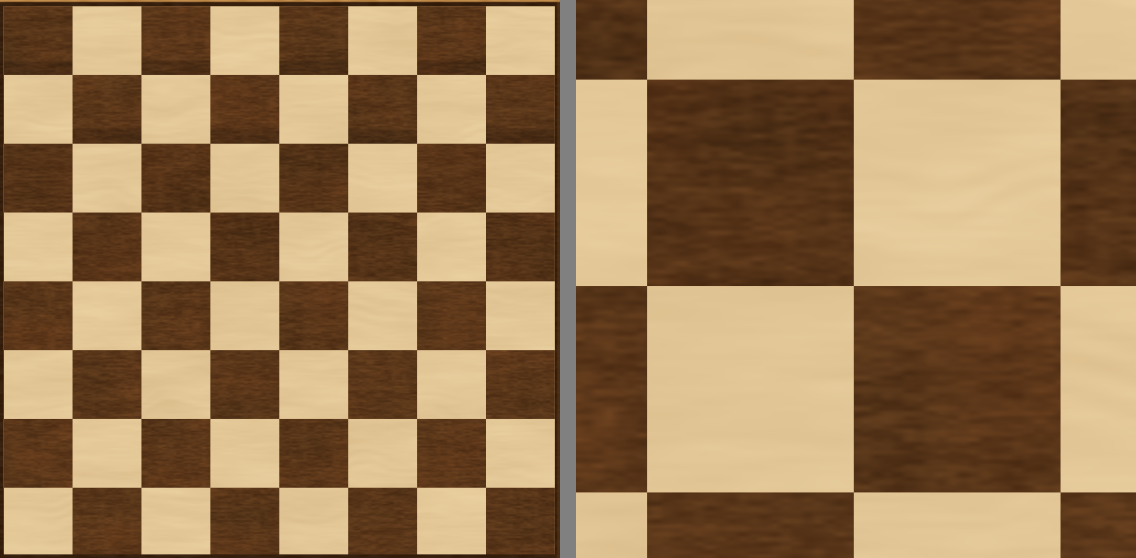
Left: the whole. Right: its middle third, enlarged.
A WebGL 1 fragment shader for this pattern:

```glsl
precision highp float;
// Wooden checkerboard, eight by eight squares of maple and walnut in a thin dark frame.
uniform vec2 u_resolution;

#define CELL vec2(0.12305, 0.1233)
#define BOARD_MIN vec2(0.0065, 0.0065)
#define BOARD_MAX vec2(0.991, 0.989)
#define MAPLE vec3(0.89, 0.78, 0.59)
#define MAPLE_GRAIN vec3(0.045, 0.055, 0.065)
#define WALNUT_DEEP vec3(0.24, 0.13, 0.05)
#define WALNUT_PALE vec3(0.42, 0.26, 0.125)
#define FRAME vec3(0.21, 0.12, 0.045)
#define RIM vec3(0.74, 0.53, 0.28)
#define BAND_SHADE 0.83

float hash(vec2 p) {
  return fract(sin(dot(p, vec2(127.1, 311.7))) * 43758.5453);
}

float noise(vec2 p) {
  vec2 i = floor(p);
  vec2 f = fract(p);
  f = f * f * (3.0 - 2.0 * f);
  return mix(mix(hash(i), hash(i + vec2(1.0, 0.0)), f.x),
             mix(hash(i + vec2(0.0, 1.0)), hash(i + vec2(1.0, 1.0)), f.x), f.y);
}

// Pale wood: soft sheen with faint, gently bending veins.
vec3 maple(vec2 p, vec2 seed) {
  vec2 q = p + seed;
  float bend = noise(q * vec2(1.8, 2.2));
  float sheen = noise(q * vec2(1.3, 4.0) + 7.0) - 0.5;
  float vein = noise(vec2(q.x * 1.4, q.y * 13.0 + bend * 4.0)) - 0.5;
  float fiber = noise(q * vec2(5.0, 32.0)) - 0.5;
  float tone = 0.55 * sheen + 0.45 * vein + 0.25 * fiber;
  return MAPLE + MAPLE_GRAIN * tone + 0.012 * (hash(seed) - 0.5);
}

// Dark wood: dense short horizontal pores over broader streaks.
vec3 walnut(vec2 p, vec2 seed, float row) {
  vec2 q = p + seed;
  float pores = noise(q * vec2(8.0, 34.0)) - 0.5;
  float flecks = noise(q * vec2(19.0, 47.0) + 3.0) - 0.5;
  float streaks = noise(q * vec2(2.0, 12.0) + 11.0) - 0.5;
  float blotch = noise(q * vec2(1.7, 2.3) + 5.0) - 0.5;
  float tone = 0.64 + 0.40 * pores + 0.28 * flecks + 0.24 * streaks + 0.18 * blotch;
  // The third and fourth rows from the top are a little deeper.
  tone -= 0.09 * step(1.5, row) * step(row, 3.5);
  vec3 color = mix(WALNUT_DEEP, WALNUT_PALE, clamp(tone, 0.0, 1.15));
  color += vec3(0.02, -0.004, -0.006) * blotch;
  // A darker plank runs along the foot of the two upper rows.
  float band = smoothstep(0.76, 0.82, p.y) * step(row, 1.5);
  return color * mix(1.0, BAND_SHADE, band);
}

// Alternates between -1 and 1 per cell, smoothed across each boundary.
vec2 alternate(vec2 g, vec2 pixel) {
  vec2 edge = 0.5 - abs(fract(g) - 0.5);
  vec2 parity = 1.0 - 2.0 * mod(floor(g), 2.0);
  return parity * clamp(edge / (0.5 * pixel), 0.0, 1.0);
}

// Frame with a bright rim on top and a dull one on the right.
vec3 frame(vec2 uv, vec2 pixel) {
  float grain = noise(uv * vec2(60.0, 260.0)) - 0.5;
  vec3 color = FRAME + 0.05 * grain;
  float right = smoothstep(0.0, 0.004, uv.x - 0.993);
  color = mix(color, WALNUT_PALE * 0.85, 0.6 * right);
  float top = smoothstep(-pixel.y, pixel.y, uv.y - 0.9965);
  return mix(color, RIM + 0.08 * grain, top);
}

void main() {
  vec2 uv = gl_FragCoord.xy / u_resolution;
  vec2 pixel = 1.0 / u_resolution;

  // Cells are counted from the upper left corner of the board.
  vec2 g = vec2(uv.x - BOARD_MIN.x, BOARD_MAX.y - uv.y) / CELL;
  vec2 cell = clamp(floor(g), 0.0, 7.0);
  vec2 local = g - cell;
  vec2 seed = 40.0 * vec2(hash(cell + 1.3), hash(cell + 8.7));

  vec2 sides = alternate(g, pixel / CELL);
  float dark = 0.5 + 0.5 * sides.x * sides.y;
  vec3 color = mix(maple(local, seed), walnut(local, seed, cell.y), dark);

  vec2 inset = min(uv - BOARD_MIN, BOARD_MAX - uv) / pixel;
  vec2 inside = clamp(inset + 0.5, 0.0, 1.0);
  color = mix(frame(uv, pixel), color, inside.x * inside.y);

  gl_FragColor = vec4(color, 1.0);
}
```
